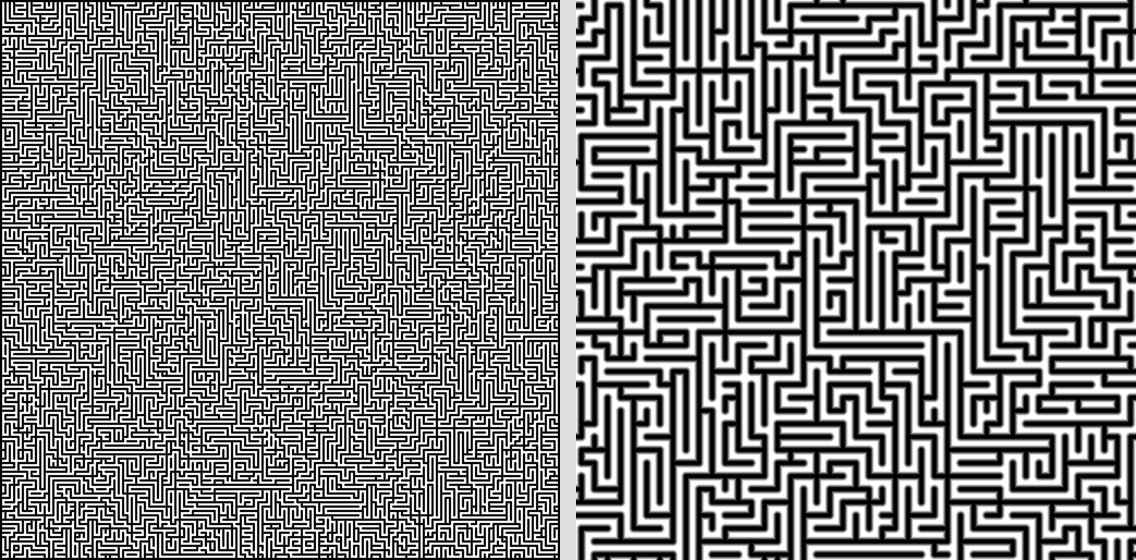
Left: the whole. Right: its middle third, enlarged.
A three.js fragment shader for this pattern:

```glsl
// Dense black and white labyrinth of long winding corridors inside a thin frame.
#define CELLS 128.0     // corridors across the canvas
#define WALL 0.25       // half width of a wall, in cells
#define SOFT 0.18       // half width of the edge blur, in cells
#define BENDS 0.2       // share of bent walls, which make dead ends and forks
#define GRAIN 0.12      // how far neighbouring walls agree on a direction
#define BLACK 0.0
#define WHITE 1.0

varying vec2 vUv;

float hash(vec2 p) {
  return fract(sin(dot(p, vec2(127.1, 311.7))) * 43758.5453);
}

// Direction in which a tree node grows; the heading drifts from patch to patch.
vec2 growth(vec2 node) {
  float sx = hash(floor(node / vec2(10.0, 4.0)) + 17.3) < 0.5 ? -1.0 : 1.0;
  float sy = hash(floor(node / vec2(4.0, 10.0)) + 61.9) < 0.5 ? -1.0 : 1.0;
  float pick = mix(hash(node), hash(floor(node / 6.0) + 33.7), GRAIN);
  return pick < 0.5 ? vec2(sx, 0.0) : vec2(0.0, sy);
}

// Does a wall leave this joint in direction dir? A joint holds two arms:
// a straight piece of the tree or of its dual, or now and then an elbow.
bool armAt(vec2 joint, vec2 dir) {
  vec2 axis = mod(joint.y, 2.0) > 0.5 ? vec2(1.0, 0.0) : vec2(0.0, 1.0);
  bool linked = dot(growth(joint - axis), axis) > 0.5
             || dot(growth(joint + axis), axis) < -0.5;
  vec2 along = linked ? axis : axis.yx;
  if (hash(joint + 5.1) > BENDS) return abs(dot(dir, along)) > 0.5;
  float keep = hash(joint + 8.7) < 0.5 ? -1.0 : 1.0;
  float turn = hash(joint + 2.9) < 0.5 ? -1.0 : 1.0;
  return dot(dir, keep * along + turn * along.yx) > 0.5;
}

// A node that no joint reaches would be a stray dot.
bool isLonely(vec2 node) {
  vec2 x = vec2(1.0, 0.0);
  vec2 y = vec2(0.0, 1.0);
  return !(armAt(node + x, -x) || armAt(node - x, x)
        || armAt(node + y, -y) || armAt(node - y, y));
}

// Wall between a lattice post and its neighbour; joints are the odd posts.
// Lonely nodes get one extra wall in their growth direction.
bool wallFrom(vec2 post, vec2 dir) {
  bool isJoint = mod(post.x + post.y, 2.0) > 0.5;
  vec2 node = isJoint ? post + dir : post;
  vec2 outward = isJoint ? -dir : dir;
  if (armAt(node + outward, -outward)) return true;
  return dot(growth(node), outward) > 0.5 && isLonely(node);
}

void main() {
  vec2 p = vUv * (CELLS + 2.0 * WALL) - WALL;
  vec2 post = floor(p + 0.5);
  vec2 d = p - post;

  // Distance to the nearest post and to the walls leaving it on this side
  float dist = length(d);
  if (wallFrom(post, vec2(d.x < 0.0 ? -1.0 : 1.0, 0.0))) dist = min(dist, abs(d.y));
  if (wallFrom(post, vec2(0.0, d.y < 0.0 ? -1.0 : 1.0))) dist = min(dist, abs(d.x));

  // Closed frame around the labyrinth
  vec2 inset = min(p, CELLS - p);
  dist = min(dist, min(inset.x, inset.y));

  float corridor = smoothstep(WALL - SOFT, WALL + SOFT, dist);
  gl_FragColor = vec4(vec3(mix(BLACK, WHITE, corridor)), 1.0);
}
```
